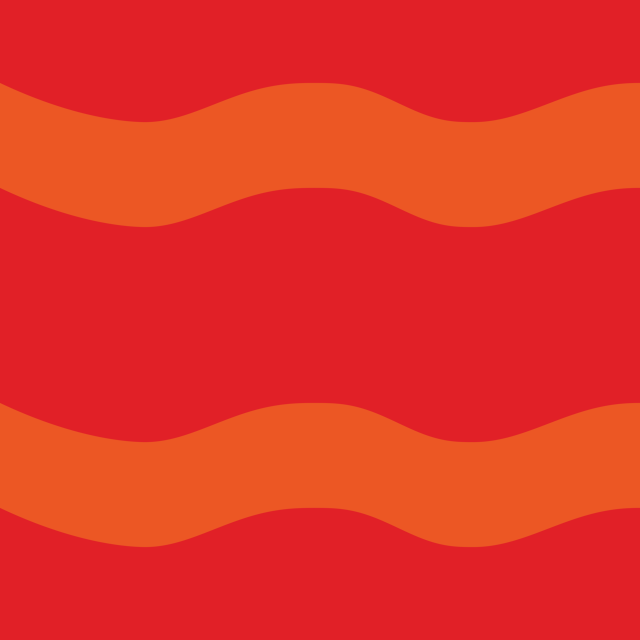
This pattern is drawn by a Shadertoy shader. Its source:

```glsl
const vec3 RED = vec3(0.882, 0.125, 0.153);
const vec3 ORANGE = vec3(0.925, 0.341, 0.141);
const float BANDS = 2.0;          // bands down the canvas
const float CREST_LEVEL = 0.2884; // band centre at a crest, within one repeat
const float HALF_WIDTH = 0.082;
const float WAVE_DEPTH = 0.0612;  // drop from crest to trough
const float TROUGH_1 = 0.2266;
const float CREST = 0.4896;
const float TROUGH_2 = 0.7396;

float cosineEase(float t) {
    return 0.5 - 0.5 * cos(3.14159 * t);
}

float steepEase(float t) {
    return t * t * t * (10.0 + t * (6.0 * t - 15.0));
}

// Progress from a to b, clamped to 0..1
float span(float a, float b, float x) {
    return clamp((x - a) / (b - a), 0.0, 1.0);
}

// Depth below the crest: 0 at crests, 1 at troughs
float waveDrop(float x) {
    if (x < TROUGH_1) return 1.0 - pow(1.0 - span(0.0, TROUGH_1, x), 1.75);
    if (x < CREST) return cosineEase(pow(1.0 - span(TROUGH_1, CREST, x), 1.2));
    if (x < TROUGH_2) return steepEase(pow(span(CREST, TROUGH_2, x), 1.07));
    return cosineEase(pow(1.0 - span(TROUGH_2, 1.0, x), 1.1));
}

void mainImage(out vec4 fragColor, in vec2 fragCoord) {
    vec2 uv = fragCoord / iResolution.xy;
    float pixel = 1.0 / iResolution.y;

    // Vertical distance to the nearest band centre
    float offset = uv.y - CREST_LEVEL + WAVE_DEPTH * waveDrop(uv.x);
    float centreDistance = abs(fract(offset * BANDS + 0.5) - 0.5) / BANDS;

    // Smoothed band edge
    float edge = centreDistance - HALF_WIDTH;
    float band = 1.0 - smoothstep(-0.75 * pixel, 0.75 * pixel, edge);
    fragColor = vec4(mix(RED, ORANGE, band), 1.0);
}
```
